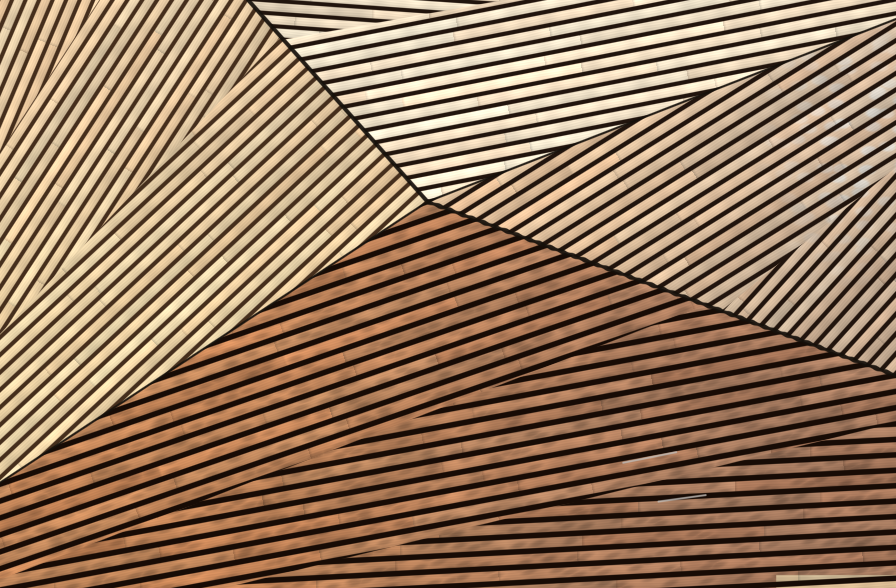
Give the GLSL for this texture, as a Shadertoy shader.

```glsl
const vec2 HUB = vec2(0.727, 0.657);

float hash(vec2 p) {
    p = fract(p * vec2(0.1031, 0.1137));
    p += dot(p, p.yx + 33.33);
    return fract((p.x + p.y) * p.x * 91.7);
}

// Distance to the nearest scattered cell centre
float cells(vec2 p) {
    vec2 base = floor(p);
    float nearest = 2.0;
    for (int y = -1; y <= 1; y++)
    for (int x = -1; x <= 1; x++) {
        vec2 c = base + vec2(x, y);
        vec2 centre = c + vec2(hash(c), hash(c + 57.0));
        nearest = min(nearest, length(p - centre));
    }
    return nearest;
}

// Signed distance to the line a-b, positive on its left
float side(vec2 p, vec2 a, vec2 b) {
    vec2 d = normalize(b - a);
    return dot(p - a, vec2(-d.y, d.x));
}

float segment(vec2 p, vec2 a, vec2 b) {
    vec2 d = b - a;
    return length(p - a - d * clamp(dot(p - a, d) / dot(d, d), 0.0, 1.0));
}

float cover(float d) {
    float soft = 0.8 / iResolution.y;
    return smoothstep(-soft, soft, d);
}

// Parallel boards at an angle in degrees, with dark gaps between them
vec3 planks(vec2 p, float angle, float pitch, float gap, vec3 wood, vec3 shadow) {
    float c = cos(radians(angle)), s = sin(radians(angle));
    vec2 q = mat2(c, -s, s, c) * (p - HUB);
    float row = floor(q.y / pitch);
    float across = fract(q.y / pitch);

    // Board lengths, tone and grain
    float along = q.x / 0.31 + 5.0 * hash(vec2(row + 80.0, 3.0));
    float tone = hash(vec2(floor(along) + 40.0, row + 90.0));
    float grain = sin(q.y * 1500.0 + 3.0 * sin(q.x * 23.0 + row))
                + sin(q.x * 61.0 + row * 2.4) + sin(q.x * 143.0 - row * 4.1);
    vec3 board = wood * (0.94 + 0.13 * tone + 0.02 * grain);
    board *= mix(vec3(1.02, 0.99, 0.97), vec3(0.98, 1.01, 1.03), fract(tone * 7.3));
    board *= 0.94 + 0.1 * smoothstep(0.1, 0.7, across);
    board *= 1.0 - 0.12 * (1.0 - smoothstep(0.0, 0.006, fract(along) * 0.31));

    float inside = (0.5 - abs(across - 0.5) - 0.5 * gap) * pitch;
    return mix(shadow, board, cover(inside));
}

void mainImage(out vec4 fragColor, in vec2 fragCoord) {
    vec2 p = fragCoord / iResolution.y;
    vec2 endA = vec2(0.422, 1.0), endB = vec2(1.53, 0.97);
    vec2 endC = vec2(1.53, 0.359), endD = vec2(0.0, 0.179);
    float stain = cells(p * vec2(9.0, 12.0));

    // Top panel
    vec3 cream = vec3(0.98, 0.91, 0.80) * (0.97 + 0.05 * stain);
    vec3 dusk = vec3(0.13, 0.08, 0.05);
    vec3 top = planks(p, 11.0, 0.0232, 0.31, cream, dusk);
    top = mix(top, planks(p, -4.0, 0.0215, 0.32, cream * 0.94, dusk),
              cover(side(p, vec2(0.468, 0.93), vec2(0.857, 1.0))));

    // Right panel with weathered patches
    vec3 sand = mix(vec3(0.87, 0.74, 0.60), vec3(0.80, 0.70, 0.60), smoothstep(0.9, 1.5, p.x));
    float worn = smoothstep(0.22, 0.0, length((p - vec2(1.46, 0.76)) * vec2(1.0, 0.7)));
    worn *= smoothstep(0.42, 0.2, cells(p * vec2(22.0, 38.0)));
    sand = mix(sand, vec3(0.82, 0.82, 0.81), 0.7 * worn);
    vec3 right = planks(p, 32.0, 0.0237, 0.32, sand, dusk);
    right = mix(right, planks(p, 48.0, 0.0225, 0.33, sand * 0.97, dusk),
                cover(side(p, vec2(1.53, 0.721), vec2(1.235, 0.478))));

    // Left panel, steeper towards the corner
    vec3 straw = mix(vec3(0.95, 0.85, 0.67), vec3(0.90, 0.79, 0.64), smoothstep(0.4, 0.9, p.y));
    straw *= 0.96 + 0.06 * stain;
    vec3 umber = vec3(0.27, 0.18, 0.11);
    vec3 left = planks(p, 43.0, 0.0218, 0.32, straw, umber);
    left = mix(left, planks(p, 57.0, 0.0212, 0.32, straw, umber),
               cover(side(p, vec2(0.0, 0.432), vec2(0.48, 0.94))));
    left = mix(left, planks(p, 67.0, 0.0212, 0.32, straw * 1.03, umber),
               cover(side(p, vec2(0.0, 0.741), vec2(0.169, 1.0))));

    // Bottom panel, flatter in each lower fan
    vec3 rust = mix(vec3(0.74, 0.51, 0.34), vec3(0.66, 0.48, 0.37), smoothstep(0.2, 1.4, p.x));
    rust *= 0.90 + 0.18 * stain;
    float flecks = cells(mat2(0.95, -0.3, 0.3, 0.95) * p * vec2(24.0, 70.0));
    rust *= 1.06 - 0.16 * smoothstep(0.5, 0.1, flecks);
    rust = mix(rust, vec3(0.85, 0.75, 0.6), cover(0.022 - p.y) * cover(p.x - 1.32));
    vec3 night = vec3(0.09, 0.045, 0.02);
    float fan1 = side(p, vec2(1.175, 0.472), vec2(0.0, 0.014));
    float fan2 = side(p, vec2(1.53, 0.283), vec2(0.398, 0.004));
    vec3 bottom = planks(p, 19.0, 0.0272, 0.34, rust, night);
    bottom = mix(bottom, planks(p, 10.5, 0.0272, 0.35, rust * 0.98, night), cover(fan1));
    bottom = mix(bottom, planks(p, 3.0, 0.0262, 0.36, rust * 0.96, night), cover(fan2));
    float glint = min(segment(p, vec2(1.06, 0.213), vec2(1.15, 0.231)),
                      segment(p, vec2(1.12, 0.147), vec2(1.2, 0.158)));
    bottom = mix(bottom, vec3(0.76, 0.74, 0.72), 0.8 * cover(0.0016 - glint));

    // Four panels meeting at the hub
    vec3 col = mix(top, right, cover(side(p, endB, HUB)));
    col = mix(col, left, cover(side(p, HUB, endA)));
    col = mix(col, bottom, cover(min(side(p, endC, HUB), side(p, HUB, endD))));

    // Dark joints, the lower right one beaded
    float bead = 0.0034 + 0.0008 * sin(p.x * 330.0);
    float joint = max(cover(0.0034 - segment(p, HUB, endA)), cover(bead - segment(p, HUB, endC)));
    joint = max(joint, cover(0.0018 - min(segment(p, HUB, endB), segment(p, HUB, endD))));
    fragColor = vec4(mix(col, vec3(0.08, 0.06, 0.04), 0.92 * joint), 1.0);
}
```
